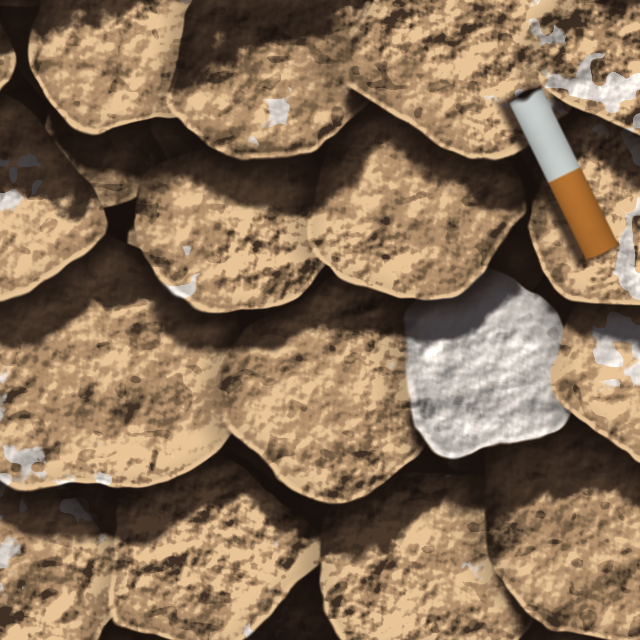
A Shadertoy shader for this texture:

```glsl
// Rough brown flint cobbles stacked like shingles in low sun, with a cigarette butt.

const vec3 GAP   = vec3(0.09, 0.06, 0.045);
const vec3 SHADE = vec3(0.25, 0.19, 0.145);
const vec3 DIM   = vec3(0.46, 0.37, 0.27);
const vec3 STONE = vec3(0.70, 0.56, 0.42);
const vec3 SUNLIT = vec3(0.91, 0.77, 0.59);
const vec3 CHALK = vec3(0.86, 0.83, 0.80);
const vec3 CHALK_SHADE = vec3(0.27, 0.26, 0.28);
const vec3 PAPER = vec3(0.72, 0.74, 0.73);
const vec3 TIP   = vec3(0.64, 0.40, 0.17);

const vec2 CELL = vec2(0.32, 0.27);           // spacing of the large cobbles
const float RADIUS = 0.168;                   // mean cobble radius
const vec2 SHADOW_SHIFT = vec2(0.018, -0.075);
const vec2 TO_SUN = vec2(-0.004, 0.006);      // step used for relief lighting
const float RELIEF = 4.5;
const float EDGE = 0.0025;
const vec2 BUTT_CENTER = vec2(0.88, 0.73);
const vec2 BUTT_AXIS = vec2(0.44, -0.898);
const vec2 BUTT_SIZE = vec2(0.14, 0.028);

struct Surface { float tone, lit, open, pale; };

float hash(vec2 p) {
    vec3 h = fract(vec3(p.xyx) * 0.1031);
    h += dot(h, h.yzx + 33.33);
    return fract((h.x + h.y) * h.z);
}

float noise(vec2 p) {
    vec2 i = floor(p), f = fract(p);
    f = f * f * (3.0 - 2.0 * f);
    return mix(mix(hash(i), hash(i + vec2(1.0, 0.0)), f.x),
               mix(hash(i + vec2(0.0, 1.0)), hash(i + vec2(1.0, 1.0)), f.x), f.y);
}

float fbm(vec2 p) {
    float sum = 0.0, amp = 0.5;
    for (int i = 0; i < 5; i++) {
        sum += amp * noise(p);
        p = mat2(1.6, 1.2, -1.2, 1.6) * p + 7.3;
        amp *= 0.5;
    }
    return sum;
}

float inside(float d) { return 1.0 - smoothstep(-EDGE, EDGE, d); }

// Rounded irregular polygon: a smooth maximum of seven half planes.
float cobble(vec2 q, float radius, vec2 seed) {
    float sum = 0.0, crisp = 10.0 / radius;
    q.x /= 1.12;
    for (int k = 0; k < 7; k++) {
        vec2 s = seed + float(k) * vec2(17.0, 5.0);
        float a = (float(k) + 0.65 * hash(s)) * 6.2832 / 7.0;
        float reach = radius * mix(0.85, 1.25, hash(s + 3.7));
        sum += exp(crisp * (dot(q, vec2(cos(a), sin(a))) - reach));
    }
    return log(sum) / crisp;
}

// Paints one layer from the bottom row up, so upper cobbles overhang lower ones.
void addLayer(inout Surface s, vec2 p, float scale, float grain, float rough, bool large) {
    vec2 cell = CELL * scale;
    for (int j = -1; j <= 1; j++)
    for (int i = -1; i <= 1; i++) {
        float row = floor(p.y / cell.y) + float(j);
        float shift = 0.5 * mod(row + 1.0, 2.0);
        vec2 id = vec2(floor(p.x / cell.x + shift) + float(i), row);
        vec2 seed = id + (large ? 40.0 : 130.0);
        vec2 jitter = 0.24 * (vec2(hash(seed + 0.3), hash(seed + 0.7)) - 0.5);
        vec2 q = p - (id + 0.5 + jitter - vec2(shift, 0.0)) * cell;
        bool white = large && mod(id.x + 5.0 * id.y, 13.0) == 7.0;
        float radius = RADIUS * scale * (white ? 0.78 : mix(0.8, 1.08, hash(seed + 1.3)));
        float d = cobble(q, radius, seed);
        float umbra = cobble(q - SHADOW_SHIFT * scale, radius, seed);

        // Cast shadow and contact darkness on what lies below.
        s.lit *= smoothstep(-0.009, 0.009, umbra + 0.05 * rough);
        s.open *= mix(0.3, 1.0, smoothstep(0.0, 0.045, d));

        // Own surface: ragged shaded top, sunny face and thin bright lower rim.
        float slope = 0.9 * (hash(seed + 2.1) - 0.5);
        float top = radius * mix(0.1, 1.0, hash(seed + 4.9));
        float lit = 1.0 - smoothstep(-0.012, 0.012, q.y + slope * q.x - top + 0.13 * rough);
        float rim = smoothstep(-0.011, -0.004, d) * smoothstep(0.0, 0.5 * radius, -q.y);
        float side = smoothstep(-0.035, 0.0, d) * (1.0 - rim);
        lit *= large ? 1.0 : step(0.72, hash(seed + 6.1));
        float tone = grain + 0.22 * (hash(seed + 5.5) - 0.5) + 0.28 * rim - 0.18 * side;
        float cover = inside(d);
        s.tone = mix(s.tone, tone, cover);
        s.lit = mix(s.lit, white ? 1.0 : lit, cover);
        s.open = mix(s.open, large ? 1.0 - 0.35 * side : 0.6, cover);
        s.pale = mix(s.pale, white ? 1.0 : 0.0, cover);
    }
}

vec3 shadeSurface(Surface s) {
    vec3 sun = mix(SHADE, DIM, smoothstep(-0.12, 0.15, s.tone));
    sun = mix(sun, STONE, smoothstep(0.15, 0.48, s.tone));
    sun = mix(sun, SUNLIT, smoothstep(0.48, 0.82, s.tone));
    sun = mix(sun, CHALK * (0.78 + 0.35 * s.tone), s.pale);
    vec3 dark = mix(GAP, SHADE, clamp(s.open * (0.45 + 0.9 * s.tone), 0.0, 1.25));
    dark = mix(dark, CHALK_SHADE, 0.8 * s.pale * s.open);
    return mix(dark, sun * mix(0.7, 1.0, s.open), s.lit);
}

void mainImage(out vec4 fragColor, in vec2 fragCoord) {
    vec2 uv = fragCoord / iResolution.y;
    vec2 warp = vec2(noise(uv * 9.0), noise(uv * 9.0 + 31.0)) - 0.5;
    vec2 chip = vec2(noise(uv * 45.0 + 5.0), noise(uv * 45.0 + 63.0)) - 0.5;
    vec2 p = uv + 0.035 * warp + 0.006 * chip;

    // Stone grain: lit relief, broad stains, crumbly patches and small pits.
    float rough = fbm(uv * 18.0 + 11.0) - 0.48;
    float bump = fbm(uv * 15.0) - fbm((uv + TO_SUN) * 15.0);
    float crumble = smoothstep(0.52, 0.68, noise(uv * 5.0 + 7.0));
    float pits = smoothstep(0.72, 0.82, noise(uv * vec2(38.0, 52.0) + 2.0 * rough));
    float grain = 0.5 + RELIEF * bump * (1.0 + crumble) + 0.5 * (fbm(uv * 5.0 + 3.0) - 0.48)
                + 0.1 * crumble - 0.3 * pits + 0.12 * (noise(uv * 190.0) - 0.5);

    Surface s = Surface(0.2 + 0.4 * rough, 0.0, 0.35, 0.0);
    addLayer(s, p + vec2(0.07, 0.04), 0.55, grain, rough, false);
    addLayer(s, p, 1.0, grain, rough, true);
    float lichen = smoothstep(0.76, 0.8, noise(uv * 7.0 + 50.0) + 0.5 * rough);
    s.pale = max(s.pale, lichen * smoothstep(0.46, 0.5, noise(uv * 48.0)));

    // Cigarette butt: pale paper, tan tip and a charred end.
    vec2 r = uv - BUTT_CENTER;
    vec2 b = vec2(dot(r, BUTT_AXIS), dot(r, vec2(-BUTT_AXIS.y, BUTT_AXIS.x)));
    vec2 over = abs(b) - BUTT_SIZE;
    float butt = max(over.x + 0.01 * chip.x, over.y);
    s.lit *= smoothstep(-0.006, 0.012, max(over.x, abs(b.y + 0.014) - BUTT_SIZE.y));
    vec3 wrap = mix(PAPER, TIP, smoothstep(-EDGE, EDGE, b.x - 0.004));
    float across = b.y / BUTT_SIZE.y;
    wrap *= 0.72 + 0.36 * sqrt(max(0.0, 1.0 - across * across)) + 0.15 * rough;
    wrap = mix(GAP, wrap, smoothstep(0.0, 0.012, b.x + BUTT_SIZE.x + 0.012 * chip.y));

    fragColor = vec4(mix(shadeSurface(s), wrap, inside(butt)), 1.0);
}
```
